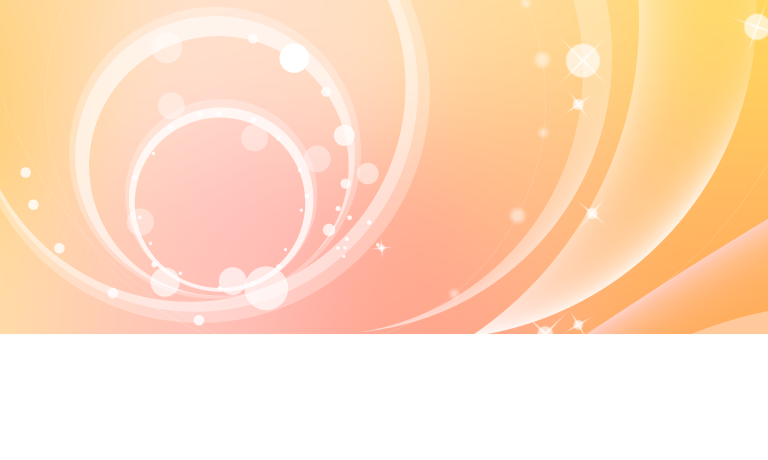
Reproduce this background procedurally as a WebGL 2 fragment shader.

```glsl
#version 300 es
precision highp float;
// Warm pastel backdrop: soft colour pools under glassy crescents, sweeping ribbons,
// beads and sparkles, ending in a plain white strip along the bottom.
// Lengths are fractions of the canvas width; white layers add up as coverage.
uniform vec2 u_resolution;
out vec4 fragColor;

const vec3 WHITE = vec3(1.0);
const vec3 BLUSH = vec3(1.0, 0.83, 0.83);
const vec3 PEACH = vec3(1.0, 0.79, 0.61);
const float FLOOR_Y = 0.164;

float hash(float n) { return fract(sin(n * 12.9898) * 43758.5453); }
float fill(float d, float px) { return clamp(0.5 - d / px, 0.0, 1.0); }
float circle(vec2 p, vec3 c) { return length(p - c.xy) - c.z; }
float disc(vec2 p, vec2 c, float r, float px) { return fill(length(p - c) - r, px); }
float lay(float base, float a) { return base + a * (1.0 - base); }
vec2 polar(float degrees, float r) {
    float a = radians(degrees);
    return r * vec2(cos(a), sin(a));
}

// Area inside one circle and outside another
float crescent(vec2 p, vec3 outer, vec3 inner, float px) {
    return fill(circle(p, outer), px) * (1.0 - fill(circle(p, inner), px));
}

// Pale crescent with a brighter one nested inside it
float glassRing(vec2 p, vec3 outer, vec3 middle, vec3 inner, float gain, float px) {
    float pale = crescent(p, outer, inner, px) * 0.28;
    return lay(pale, crescent(p, middle, inner, px) * gain);
}

// Round glow with four tapering rays
float star(vec2 p, vec2 c, float core, float ray, float degrees, float px) {
    vec2 axis = polar(degrees, 1.0);
    vec2 q = p - c;
    q = abs(vec2(dot(q, axis), dot(q, vec2(-axis.y, axis.x))));
    float taper = max(0.0, 1.0 - max(q.x, q.y) / ray);
    float rays = fill(min(q.x, q.y) - 0.0016 * taper, px) * taper;
    return lay(disc(p, c, core, px * 2.0) * 0.65, rays * 0.8);
}

// Colour pools, averaged by gaussian weight
void pool(inout vec4 sum, vec2 p, vec2 c, vec3 colour) {
    vec2 d = p - c;
    sum += vec4(colour, 1.0) * exp(-38.0 * dot(d, d));
}
vec3 backdrop(vec2 p) {
    vec4 s = vec4(0.0);
    pool(s, p, vec2(-0.03, 0.48), vec3(1.0, 0.77, 0.30));
    pool(s, p, vec2(0.00, 0.64), vec3(1.0, 0.86, 0.62));
    pool(s, p, vec2(0.15, 0.48), vec3(1.0, 0.90, 0.87));
    pool(s, p, vec2(0.32, 0.30), vec3(1.0, 0.74, 0.73));
    pool(s, p, vec2(-0.02, 0.20), vec3(1.0, 0.89, 0.64));
    pool(s, p, vec2(0.17, 0.18), vec3(1.0, 0.77, 0.72));
    pool(s, p, vec2(0.40, 0.56), vec3(1.0, 0.88, 0.78));
    pool(s, p, vec2(0.69, 0.57), vec3(1.0, 0.87, 0.62));
    pool(s, p, vec2(0.70, 0.36), vec3(1.0, 0.74, 0.54));
    pool(s, p, vec2(0.54, 0.20), vec3(1.0, 0.64, 0.55));
    pool(s, p, vec2(0.95, 0.54), vec3(1.0, 0.85, 0.36));
    pool(s, p, vec2(0.95, 0.35), vec3(1.0, 0.73, 0.38));
    pool(s, p, vec2(0.94, 0.18), vec3(1.0, 0.65, 0.33));
    return s.rgb / s.a;
}

// Right-hand ribbons, lit along their edges
float ribbons(vec2 p, float px) {
    vec3 slim = vec3(0.436, 0.526, 0.361);
    float low = smoothstep(0.0, 0.25, 0.55 - p.y);
    float edge = exp(min(circle(p, slim), 0.0) / 0.02);
    float light = crescent(p, slim, vec3(0.414, 0.507, 0.345), px) * (0.26 + 0.3 * low * edge);
    vec3 near = vec3(0.337, 0.572, 0.495);
    vec3 far = vec3(0.557, 0.585, 0.428);
    float left = exp(-max(circle(p, near), 0.0) / 0.04) * 0.45;
    float right = exp(min(circle(p, far), 0.0) / 0.03) * (0.2 + 0.65 * low);
    light = lay(light, crescent(p, far, near, px) * lay(left, right));
    float threadA = abs(circle(p, vec3(0.385, 0.468, 0.3255)));
    float threadB = abs(circle(p, vec3(0.521, 0.663, 0.553)));
    return lay(light, fill(min(threadA, threadB) - 0.0003, px) * 0.22);
}

// Beads strung along the rings and the thread
float beads(vec2 p, float px) {
    float light = disc(p, vec2(0.479, 0.373), 0.014, px) * 0.5;
    light = lay(light, disc(p, vec2(0.303, 0.233), 0.018, px) * 0.65);
    for (int i = 0; i < 8; i++) {
        float k = float(i);
        bool even = i % 2 == 0;
        if (i < 6) {
            float turn = 296.0 - 59.0 * k + (i % 3 == 2 ? 20.0 : 0.0);
            vec2 c = vec2(0.288, 0.344) + polar(turn, 0.134 - (even ? 0.0117 * k : 0.0));
            light = lay(light, disc(p, c, 0.0175 + 0.011 * exp(-2.0 * k), px) * (i < 2 ? 0.65 : 0.38));
            c = vec2(0.385, 0.468) + polar(23.0 - 12.0 * k - 1.6 * k * k, 0.3255);
            light = lay(light, disc(p, c, even ? 0.005 : 0.009, 0.008) * 0.5);
        }
        if (i < 5) {
            vec2 c = vec2(0.260, 0.480) + polar(205.0 + 7.0 * k + 2.3 * k * k, 0.25 + 0.012 * k);
            light = lay(light, disc(p, c, 0.0068, px) * 0.8);
        }
        float size = i == 7 ? 0.020 : (even ? 0.008 + 0.0028 * k : 0.0065);
        vec2 c = vec2(0.280, 0.396) + polar(21.0 * k - 33.0, 0.177 - 0.0033 * k);
        light = lay(light, i == 6 ? 0.0 : disc(p, c, size, px) * (i == 7 ? 0.4 : (i == 4 ? 1.0 : 0.75)));
    }
    // Fine scattered droplets
    for (float k = 0.0; k < 26.0; k++) {
        vec2 jitter = vec2(hash(k + 1.0), hash(k + 41.0));
        vec2 c = vec2(0.287, 0.337) + polar(k * 20.0 + jitter.x * 14.0, 0.105 + 0.015 * jitter.y);
        if (k >= 18.0) c = vec2(0.44, 0.265) + jitter * vec2(0.07, 0.085);
        light = lay(light, disc(p, c, 0.002 + 0.0018 * jitter.y, px) * 0.85);
    }
    return light;
}

float sparkles(vec2 p, float px) {
    float light = star(p, vec2(0.759, 0.520), 0.022, 0.055, 45.0, px);
    light = lay(light, star(p, vec2(0.986, 0.564), 0.017, 0.045, 70.0, px));
    light = lay(light, star(p, vec2(0.753, 0.463), 0.007, 0.028, 35.0, px));
    light = lay(light, star(p, vec2(0.771, 0.321), 0.007, 0.030, 50.0, px));
    light = lay(light, star(p, vec2(0.710, 0.164), 0.010, 0.050, 45.0, px));
    light = lay(light, star(p, vec2(0.753, 0.176), 0.006, 0.025, 30.0, px));
    return lay(light, star(p, vec2(0.497, 0.276), 0.004, 0.016, 5.0, px));
}

void main() {
    vec2 p = gl_FragCoord.xy / u_resolution.x;
    float px = 1.0 / u_resolution.x;
    vec3 colour = backdrop(p);

    // Lower right folds
    float d = 1.0 - p.x;
    float fold = p.y - (0.314 - 0.6 * d - 0.15 * d * d);
    colour = mix(colour, BLUSH, fill(fold, px) * exp(min(fold, 0.0) / 0.035) * 0.85);
    colour = mix(colour, PEACH, fill(p.y - (0.194 - 0.2 * d - d * d), px));

    // Ribbons, rings, beads and sparkles
    float light = ribbons(p, px);
    light = lay(light, glassRing(p, vec3(0.260, 0.478, 0.2995), vec3(0.254, 0.483, 0.290), vec3(0.247, 0.487, 0.281), 0.38, px));
    light = lay(light, glassRing(p, vec3(0.280, 0.400, 0.190), vec3(0.280, 0.396, 0.182), vec3(0.285, 0.383, 0.169), 0.5, px));
    light = lay(light, glassRing(p, vec3(0.288, 0.345, 0.125), vec3(0.288, 0.339, 0.120), vec3(0.2865, 0.335, 0.111), 0.72, px));
    light = lay(light, beads(p, px));
    light = lay(light, sparkles(p, px));
    colour = mix(colour, WHITE, light);

    // Plain strip at the bottom
    fragColor = vec4(mix(colour, WHITE, fill(p.y - FLOOR_Y, px)), 1.0);
}
```
